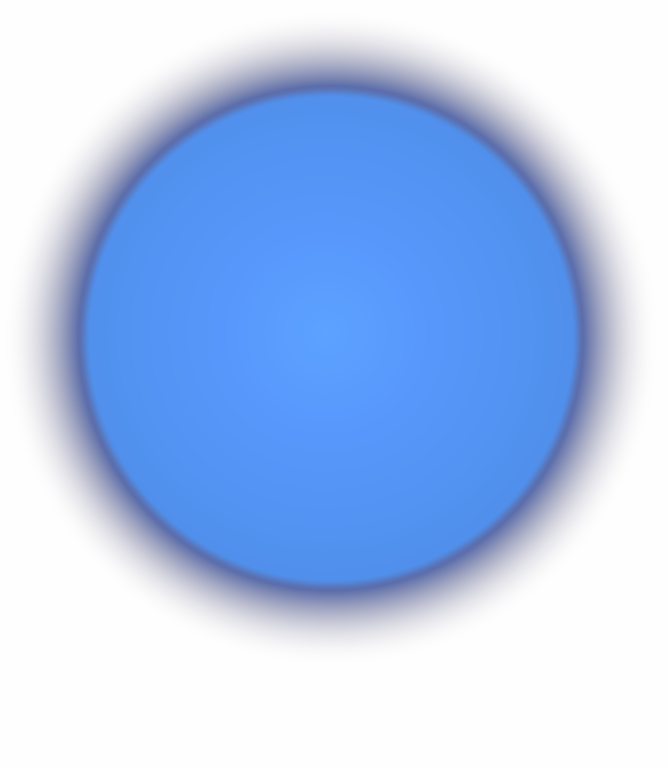
Write a WebGL 2 fragment shader that draws this background.

```glsl
#version 300 es
precision highp float;
// A blue disc with a soft dusky rim and a halo that fades into white.
// Everything is radial: distance to the disc centre picks the rim and halo,
// distance to a slightly shifted highlight shades the face.

uniform vec2 u_resolution;
out vec4 fragColor;

// Lengths are fractions of the canvas height.
#define DISC_CENTER vec2(0.431, 0.5595)
#define LIGHT_CENTER vec2(0.4245, 0.5664)
#define FACE_RADIUS 0.313
#define RIM_RADIUS 0.329
#define HALO_WIDTH 0.098

const vec3 PAPER = vec3(0.995);
const vec3 RIM = vec3(0.36, 0.43, 0.67);
const vec3 FACE_LIGHT = vec3(0.363, 0.635, 1.0);
const vec3 FACE_MID = vec3(0.343, 0.595, 0.99);
const vec3 FACE_EDGE = vec3(0.315, 0.565, 0.925);
const vec3 HALO_WARMTH = vec3(0.0, 0.02, 0.05);

// Face shading: bright core, then a slow darkening toward the edge.
vec3 faceColor(vec2 p) {
    float d = distance(p, LIGHT_CENTER) / FACE_RADIUS;
    vec3 core = mix(FACE_LIGHT, FACE_MID, clamp(d / 0.4, 0.0, 1.0));
    return mix(core, FACE_EDGE, clamp((d - 0.4) / 0.6, 0.0, 1.0));
}

// Halo: quadratic fade to paper, warmed halfway by dimming green and blue.
vec3 haloColor(float r) {
    float x = clamp((r - RIM_RADIUS) / HALO_WIDTH, 0.0, 1.0);
    float fade = 1.0 - (1.0 - x) * (1.0 - x);
    return mix(RIM, PAPER, fade) - HALO_WARMTH * 4.0 * fade * (1.0 - fade);
}

void main() {
    vec2 p = gl_FragCoord.xy / u_resolution.y;
    float r = distance(p, DISC_CENTER);
    float rimBlend = smoothstep(FACE_RADIUS, RIM_RADIUS, r);
    fragColor = vec4(mix(faceColor(p), haloColor(r), rimBlend), 1.0);
}
```
